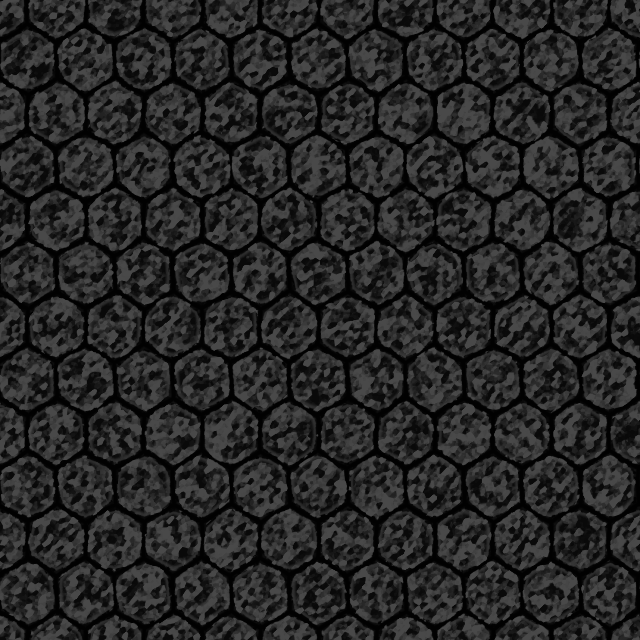
Reproduce this pattern procedurally as a Shadertoy shader.

```glsl
vec3 hash3(vec2 p) {
    vec3 h = fract(p.xyx * vec3(0.1031, 0.1030, 0.0973));
    h += dot(h, h.yxz + 33.33);
    return fract((h.xxy + h.yzz) * h.zyx);
}

// Cellular noise: every jittered seed carries a random tone, softly blended.
float cellTone(vec2 p) {
    vec2 base = floor(p), local = p - base;
    float sum = 0.0, total = 0.0;
    for (int j = -1; j <= 1; j++)
    for (int i = -1; i <= 1; i++) {
        vec2 cell = vec2(i, j);
        vec3 seed = hash3(base + cell + 400.0);
        vec2 toSeed = cell + 0.1 + 0.8 * seed.xy - local;
        float weight = exp(-11.0 * dot(toSeed, toSeed));
        sum += weight * seed.z;
        total += weight;
    }
    return sum / total;
}

// Offset from the nearest hexagon centre in xy, that centre in zw.
vec4 hexTile(vec2 p) {
    vec2 period = vec2(1.0, 1.7320508);
    vec2 a = mod(p, period) - 0.5 * period;
    vec2 b = mod(p - 0.5 * period, period) - 0.5 * period;
    vec2 offset = dot(a, a) < dot(b, b) ? a : b;
    return vec4(offset, p - offset);
}

float hexRadius(vec2 p) {
    p = abs(p);
    return max(p.x, dot(p, vec2(0.5, 0.8660254)));
}

void mainImage(out vec4 fragColor, in vec2 fragCoord) {
    vec2 uv = fragCoord / iResolution.y;

    // Mottled grain, drawn out along the rising diagonal.
    vec2 diagonal = vec2(uv.x + uv.y, uv.y - uv.x) * 0.7071;
    float coarse = cellTone(diagonal * vec2(92.0, 132.0));
    float fine = cellTone(uv * 205.0 + 37.0);
    float grain = mix(coarse, fine, 0.25);

    // Eleven columns and twelve staggered rows with slightly wandering borders.
    vec2 grid = vec2(uv.x * 11.0 + 0.027, (uv.y * 12.0 + 0.125) * 0.8660254);
    grid += 0.012 * sin(grid.yx * vec2(7.3, 8.9) + 2.0 * sin(grid * 3.1));
    vec4 tile = hexTile(grid);
    vec3 variation = hash3(floor(tile.zw * 2.0 + 0.5) + 90.0);

    // Rounded plates with ragged edges.
    float hex = hexRadius(tile.xy);
    float radius = mix(hex, length(tile.xy), 0.45);
    radius += 0.055 * (0.5 - grain) + 0.012 * (variation.x - 0.5);
    float soft = max(0.014, 8.0 / iResolution.y);
    float plate = 1.0 - smoothstep(0.46 - soft, 0.46 + soft, radius);

    // Plate tones with a paler rim.
    float tone = smoothstep(0.14, 0.80, grain + 0.05 * (variation.y - 0.5));
    float rim = smoothstep(0.385, 0.44, radius);
    tone = mix(tone, max(tone, 0.72), 0.7 * rim);
    float plateGrey = mix(0.035, 0.285, tone);

    // Black joints with faint residue beside the plates.
    float jointGrey = 0.004 + 0.065 * fine * (1.0 - smoothstep(0.44, 0.485, hex));

    fragColor = vec4(vec3(mix(jointGrey, plateGrey, plate)), 1.0);
}
```
